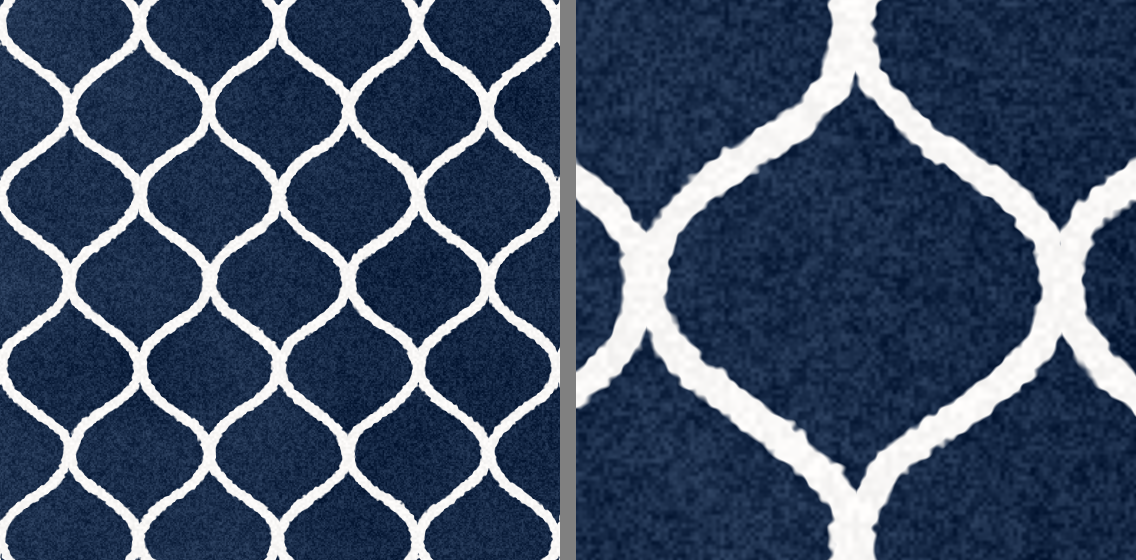
Left: the whole. Right: its middle third, enlarged.
Reproduce this pattern procedurally as a Shadertoy shader.

```glsl
#define CELL vec2(0.2487, 0.3073)
#define JUNCTION vec2(0.498, 0.651)
#define HALF_WIDTH 0.0092
#define JUNCTION_GAP 0.011
#define FRAY 0.0065
#define WOBBLE 0.005
#define GRAIN 1.35
#define NAVY_DARK vec3(0.04, 0.11, 0.22)
#define NAVY_LIGHT vec3(0.18, 0.26, 0.38)
#define IVORY vec3(0.975, 0.97, 0.965)

const float TAU = 6.28319;

float hash(vec2 p) {
    vec3 q = fract(vec3(p.xyx) * 0.1031);
    q += dot(q, q.yzx + 33.33);
    return fract((q.x + q.y) * q.z);
}

float valueNoise(vec2 p) {
    vec2 i = floor(p), f = fract(p);
    f = f * f * (3.0 - 2.0 * f);
    return mix(mix(hash(i), hash(i + vec2(1, 0)), f.x),
               mix(hash(i + vec2(0, 1)), hash(i + vec2(1, 1)), f.x), f.y);
}

float fbm(vec2 p) {
    float sum = 0.0, weight = 0.5;
    for (int i = 0; i < 4; i++) {
        sum += weight * valueNoise(p);
        p = p * 2.03 + 17.3;
        weight *= 0.5;
    }
    return sum / 0.9375;
}

// Distance to the centre line of mirrored waves that touch at each junction
float trellisDistance(vec2 p) {
    vec2 cell = (p - JUNCTION) / CELL;
    float across = abs(fract(cell.x + 0.5) - 0.5);
    float t = TAU * cell.y;
    float amplitude = 0.25 - JUNCTION_GAP;
    float wave = (cos(t) - 0.04 * cos(3.0 * t)) / 0.96;
    float slope = (sin(t) - 0.12 * sin(3.0 * t)) / 0.96;
    slope *= amplitude * TAU * CELL.x / CELL.y;
    float offset = across - 0.25 + amplitude * wave;
    return abs(offset) * CELL.x / sqrt(1.0 + slope * slope);
}

void mainImage(out vec4 fragColor, in vec2 fragCoord) {
    vec2 uv = fragCoord / iResolution.y;
    float pixel = 1.0 / iResolution.y;

    // Hand-tufted wobble and frayed edges
    vec2 drift = vec2(valueNoise(uv * 24.0), valueNoise(uv * 24.0 + 51.7)) - 0.5;
    float tufts = 0.6 * valueNoise(uv * 190.0) + 0.4 * valueNoise(uv * 85.0 + 9.1);
    float edge = trellisDistance(uv + WOBBLE * drift) - HALF_WIDTH
               + FRAY * (tufts - 0.5);

    // Navy pile: fine grain, brushed patches, darker towards the right
    float grain = 0.65 * valueNoise(uv * 390.0) + 0.35 * valueNoise(uv * 170.0 + 31.0);
    float patches = fbm(uv * vec2(4.5, 6.0) + 3.0);
    float shade = 0.36 + GRAIN * (grain - 0.5) + 0.6 * (patches - 0.5)
                + 0.22 * (0.5 - uv.x);
    shade -= 0.15 * (1.0 - smoothstep(0.0, 0.008, edge));
    vec3 pile = mix(NAVY_DARK, NAVY_LIGHT, clamp(shade, -0.25, 1.3));

    // Ivory yarn
    vec3 yarn = IVORY * (0.97 + 0.06 * valueNoise(uv * 260.0 + 73.0));

    float softness = max(pixel, 0.0014);
    float cover = 1.0 - smoothstep(-softness, softness, edge);
    fragColor = vec4(clamp(mix(pile, yarn, cover), 0.0, 1.0), 1.0);
}
```
